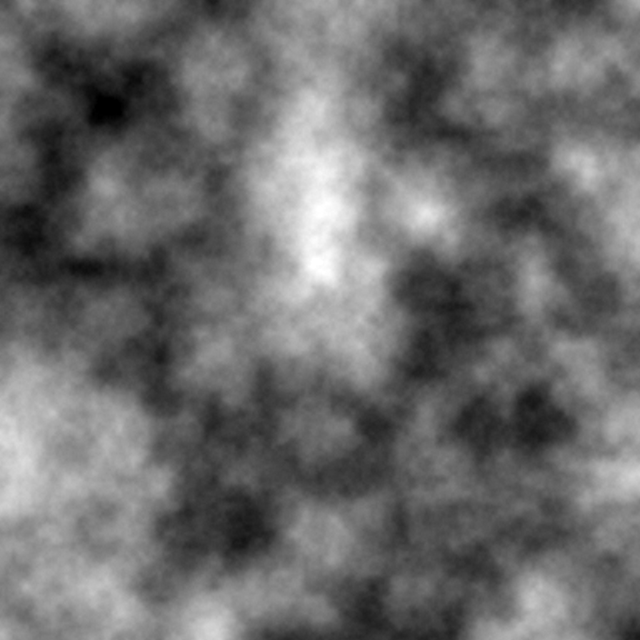
A three.js fragment shader for this texture:

```glsl
varying vec2 vUv;

const float BASE_CELLS = 6.0;
const int OCTAVES = 7;
const float LACUNARITY = 2.0;
const float GAIN = 0.53;
const float CONTRAST = 1.45;
const float MEAN_GREY = 0.50;
const vec2 SEED = vec2(17.0, 43.0);

float hash(vec2 cell) {
  return fract(sin(dot(cell, vec2(12.9898, 78.233))) * 43758.5453);
}

// Value noise with smooth interpolation between lattice corners
float valueNoise(vec2 p) {
  vec2 cell = floor(p);
  vec2 f = fract(p);
  vec2 blend = f * f * (3.0 - 2.0 * f);
  float lower = mix(hash(cell), hash(cell + vec2(1.0, 0.0)), blend.x);
  float upper = mix(hash(cell + vec2(0.0, 1.0)), hash(cell + vec2(1.0)), blend.x);
  return mix(lower, upper, blend.y);
}

// Sum of octaves centred on zero
float cloudField(vec2 p) {
  float sum = 0.0;
  float amplitude = 0.5;
  for (int i = 0; i < OCTAVES; i++) {
    sum += amplitude * (valueNoise(p + SEED * float(i + 1)) - 0.5);
    p *= LACUNARITY;
    amplitude *= GAIN;
  }
  return sum;
}

void main() {
  float grey = MEAN_GREY + CONTRAST * cloudField(vUv * BASE_CELLS);
  gl_FragColor = vec4(vec3(clamp(grey, 0.0, 1.0)), 1.0);
}
```
